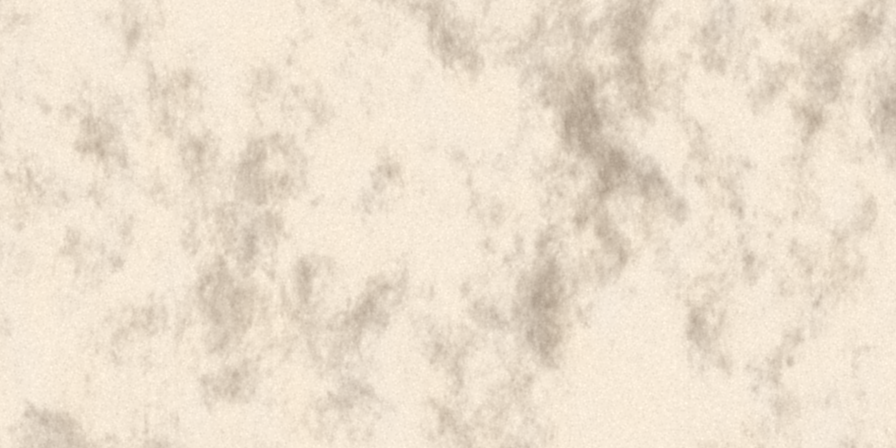
This texture is drawn by a WebGL 1 fragment shader. Its source:

```glsl
precision highp float;
// Cream marbled paper with ragged, cloudy grey-beige stains and fine grain.
// Octaves of cellular noise (soft signed blobs, one per cell) are warped by
// layered sines, then bent by a soft threshold so that pale areas stay calm.

uniform vec2 u_resolution;

#define PAPER vec3(0.972, 0.922, 0.852)
#define STAIN_TINT vec3(0.99, 1.04, 1.04)
#define CLOUD_SCALE 3.6
#define STRETCH 1.4
#define ROUGHNESS 0.79
#define CLOUD_SPREAD 0.60
#define STAIN_DEPTH 0.080
#define STAIN_BIAS 0.12
#define STAIN_SOFTNESS 0.0016
#define WARP 0.008
#define GRAIN_SCALE 190.0
#define GRAIN_DEPTH 0.030

// Three random values in 0..1 for a cell
vec3 hash3(vec2 cell) {
  vec3 q = fract(vec3(cell.xyx) * vec3(0.1031, 0.1030, 0.0973));
  q += dot(q, q.yxz + 33.33);
  return fract((q.xxy + q.yzz) * q.zyx);
}

// Cellular noise: signed soft blobs at jittered points, centred on zero
float blobNoise(vec2 p) {
  vec2 cell = floor(p);
  vec2 local = p - cell;
  float sum = 0.0;
  for (int y = -1; y <= 1; y++) {
    for (int x = -1; x <= 1; x++) {
      vec2 offset = vec2(float(x), float(y));
      vec3 rnd = hash3(cell + offset + 57.0);
      vec2 d = offset + rnd.xy - local;
      float falloff = max(0.0, 1.0 - dot(d, d));
      sum += (2.0 * rnd.z - 1.0) * falloff * falloff * falloff;
    }
  }
  return sum;
}

// Layered sines that bend the outlines of the clouds
vec2 sineWarp(vec2 p) {
  vec2 bend = vec2(0.0);
  float amplitude = 1.0;
  for (int i = 0; i < 4; i++) {
    bend += amplitude * sin(p.yx * vec2(9.0, 7.0) + bend.yx * 1.7 + float(i) * 2.3);
    p = mat2(1.5, 1.1, -1.1, 1.5) * p;
    amplitude *= 0.6;
  }
  return bend;
}

// Rough clouds, scaled to about unit deviation
float clouds(vec2 p) {
  float sum = 0.0;
  float amplitude = 1.0;
  for (int i = 0; i < 6; i++) {
    sum += amplitude * blobNoise(p);
    p = p * 2.03 + vec2(17.3, 9.1);
    amplitude *= ROUGHNESS;
  }
  return sum / CLOUD_SPREAD;
}

void main() {
  vec2 p = gl_FragCoord.xy / u_resolution.y;

  // Upright, ragged cloud field
  vec2 bent = p + WARP * sineWarp(p);
  float cloud = clouds(bent * CLOUD_SCALE * vec2(1.0, 1.0 / STRETCH));

  // Soft threshold: flat paper below, steadily darker stain above
  float ramp = STAIN_DEPTH * (cloud + STAIN_BIAS);
  float stain = 0.5 * (ramp + sqrt(ramp * ramp + STAIN_SOFTNESS));
  stain = min(stain, 0.26);

  // Faint warm drift and paper grain
  float warmth = 0.008 * blobNoise(bent * vec2(14.0, 8.0) + 40.0);
  float grain = GRAIN_DEPTH * blobNoise(p * GRAIN_SCALE);

  vec3 color = PAPER - stain * STAIN_TINT + grain;
  color += warmth * vec3(0.6, 0.1, -0.8);
  gl_FragColor = vec4(color, 1.0);
}
```
